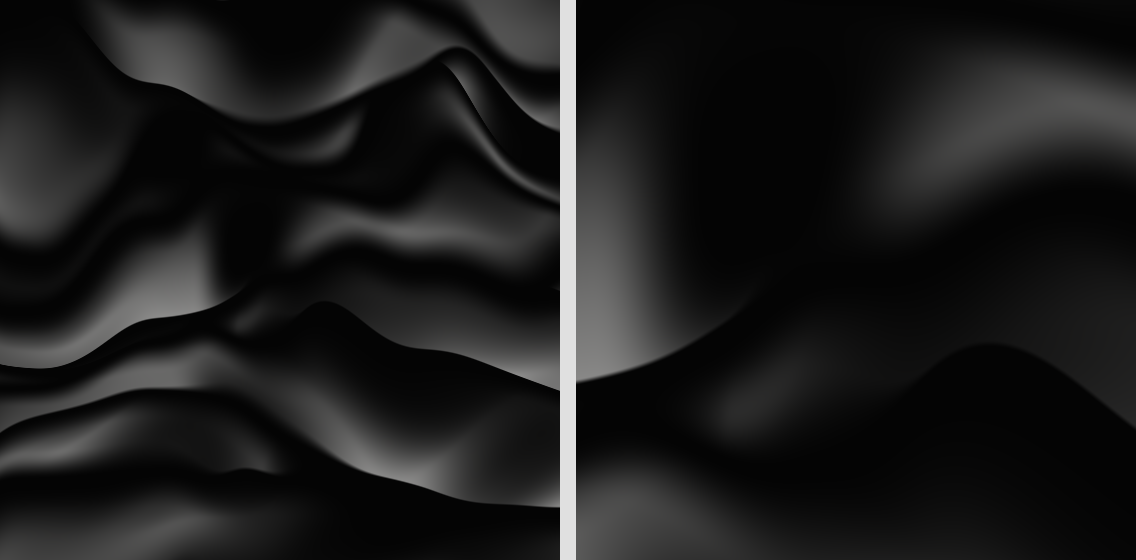
Left: the whole. Right: its middle third, enlarged.
Write a three.js fragment shader that draws this background.

```glsl
varying vec2 vUv;

float hash(vec2 cell) {
  return fract(sin(dot(cell, vec2(127.1, 311.7))) * 43758.5453);
}

float noise(vec2 p) {
  vec2 cell = floor(p);
  vec2 f = fract(p);
  f = f * f * f * (f * (f * 6.0 - 15.0) + 10.0);
  float low = mix(hash(cell), hash(cell + vec2(1.0, 0.0)), f.x);
  float high = mix(hash(cell + vec2(0.0, 1.0)), hash(cell + vec2(1.0, 1.0)), f.x);
  return mix(low, high, f.y);
}

// Broad diagonal sheen with a faint crease along its crest
float sheen(vec2 p, float seed) {
  vec2 q = mat2(0.77, -0.64, 0.64, 0.77) * p * vec2(2.8, 4.6) + seed * vec2(17.3, 9.7);
  float crest = 2.0 * noise(q) - 1.0;
  float ridge = 1.0 - sqrt(crest * crest + 0.002);
  float patches = smoothstep(0.08, 0.62, noise(p * 3.6 + seed * 5.9 + 40.0));
  return pow(ridge, 1.4) * patches;
}

void main() {
  // Bend the plane so that the folds lean and overhang
  vec2 p = vUv;
  p.x += 0.24 * (noise(vUv * vec2(2.6, 3.4) + 3.4) - 0.5);
  p.y += 0.34 * (noise(vUv * vec2(4.2, 2.4) + 21.8) - 0.5);

  // Stack the sheets from the bottom up, each covering what lies above its hem
  float shade = 0.0;
  for (int i = 0; i < 10; i++) {
    float layer = float(i);
    float along = p.x + 0.35 * p.y;
    float hem = -0.17 + 0.13 * layer
      + 0.32 * (noise(vec2(along * 3.6 + layer * 7.3, layer * 5.1 + 0.5)) - 0.5);
    float rise = p.y - hem;

    // The hem runs from crisp to blurred along its length
    float blur = smoothstep(0.35, 0.8, noise(vec2(along * 3.4 + layer * 3.7, layer * 9.2 + 3.0)));
    float cover = smoothstep(0.0, mix(0.004, 0.07, blur), rise);

    // Light gathers near the hem and sinks into black further up
    float reach = mix(0.07, 0.25, noise(vec2(along * 3.2 + layer * 11.9, layer * 4.3 + 8.0)));
    float glow = exp(-rise * rise / (reach * reach));
    float rim = 0.16 * exp(-abs(rise) / 0.025);
    float cloth = 0.5 * sheen(p, layer + 1.0) * (glow + rim);

    float shadow = smoothstep(0.0, 0.07, -rise);
    shade = mix(shade * shadow, cloth, cover);
  }

  vec3 color = 0.014 + shade * vec3(1.0, 0.997, 0.99);
  gl_FragColor = vec4(color, 1.0);
}
```
